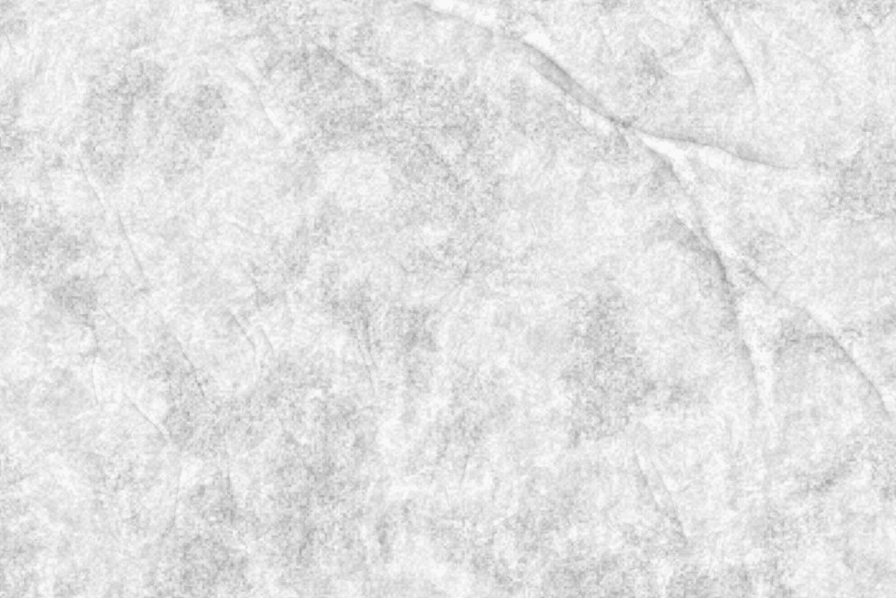
Write a Shadertoy shader that draws this texture.

```glsl
// Pale, roughly trowelled plaster wall with flaky grey patches, curved ridges and scratches.

const float BASE_TONE = 0.929;
const float PATCH_DEPTH = 0.058;
const float FLAKE_DEPTH = 0.042;
const float PIT_DEPTH = 0.070;
const float GRAIN_GAIN = 0.135;
const int SCRATCH_COUNT = 52;

float hash(vec2 p) {
    vec3 q = fract(vec3(p.xyx) * 0.1031);
    q += dot(q, q.yzx + 33.33);
    return fract((q.x + q.y) * q.z);
}

float noise(vec2 p) {
    vec2 cell = floor(p), f = fract(p);
    f = f * f * (3.0 - 2.0 * f);
    float low = mix(hash(cell), hash(cell + vec2(1, 0)), f.x);
    float high = mix(hash(cell + vec2(0, 1)), hash(cell + vec2(1, 1)), f.x);
    return mix(low, high, f.y);
}

float fbm(vec2 p, int octaves) {
    float sum = 0.0, amplitude = 0.5, total = 0.0;
    for (int i = 0; i < octaves; i++) {
        sum += amplitude * noise(p);
        total += amplitude;
        amplitude *= 0.58;
        p = mat2(1.6, 1.2, -1.2, 1.6) * p + 17.3;
    }
    return sum / total;
}

vec2 warp(vec2 p, float frequency, float amount) {
    vec2 offset = vec2(fbm(p * frequency, 3), fbm(p * frequency + 41.7, 3));
    return p + amount * (offset - 0.5);
}

// Height difference towards a light at the upper left.
float emboss(vec2 p, float frequency, float reach) {
    vec2 towardLight = reach * vec2(-0.64, 0.77);
    return fbm(p * frequency, 4) - fbm((p + towardLight) * frequency, 4);
}

// Fold profile: sharp outer edge, soft inner shade, pale lip outside.
float crease(float d, float width) {
    float s = d / width;
    float shade = exp(-abs(s) * (s > 0.0 ? 2.6 : 0.8));
    float lip = exp(-(s - 2.2) * (s - 2.2) * 0.6);
    return 0.4 * lip - shade;
}

// Crease along part of a circle, fading towards both ends.
float arcRidge(vec2 p, vec2 centre, float radius, float middle, float span, float width) {
    vec2 q = p - centre;
    float along = abs(atan(q.y, q.x) - middle);
    float fade = 1.0 - smoothstep(span * 0.55, span, along);
    float broken = smoothstep(0.2, 0.6, noise(p * 11.0 + centre * 9.0));
    return fade * mix(0.35, 1.0, broken) * crease(length(q) - radius, width);
}

// Short bent scratch, dark on one flank and pale on the other.
float scratch(vec2 p, vec2 centre, float angle, float halfLength, float bend, float width) {
    vec2 axis = vec2(cos(angle), sin(angle));
    vec2 q = vec2(dot(p - centre, axis), dot(p - centre, vec2(-axis.y, axis.x)));
    float fade = 1.0 - smoothstep(0.4, 1.0, abs(q.x) / halfLength);
    return fade * crease(q.y - bend * q.x * q.x, width);
}

float scatteredScratches(vec2 p, float aspect) {
    float sum = 0.0;
    for (int i = 0; i < SCRATCH_COUNT; i++) {
        float id = float(i) + 1.0;
        vec2 centre = vec2(hash(vec2(id, 3.1)) * aspect, hash(vec2(id, 7.7)));
        float spread = hash(vec2(id, 12.4)) - 0.5;
        float angle = mix(-1.5, -0.85, smoothstep(0.15, 0.6, centre.y)) + spread * 0.9;
        float halfLength = mix(0.025, 0.10, hash(vec2(id, 19.2)));
        float bend = 5.0 * (hash(vec2(id, 23.9)) - 0.5);
        float strength = mix(0.3, 1.0, hash(vec2(id, 31.6)));
        sum += strength * scratch(p, centre, angle, halfLength, bend, 0.0032);
    }
    return sum;
}

float largeRidges(vec2 p) {
    float sum = arcRidge(p, vec2(0.55, 0.30), 0.71, 0.80, 0.92, 0.0085);
    sum += 0.7 * arcRidge(p, vec2(1.55, 1.95), 1.25, -1.92, 0.27, 0.007);
    sum += 0.6 * arcRidge(p, vec2(0.10, 0.22), 0.83, 0.83, 0.28, 0.006);
    sum += 0.7 * arcRidge(p, vec2(0.72, -0.20), 0.92, 0.78, 0.26, 0.007);
    sum += 0.6 * arcRidge(p, vec2(0.55, 0.62), 0.74, 0.42, 0.17, 0.007);
    return sum + 0.5 * arcRidge(p, vec2(0.05, 0.60), 0.46, 0.35, 0.45, 0.006);
}

void mainImage(out vec4 fragColor, in vec2 fragCoord) {
    vec2 p = fragCoord / iResolution.y;
    float aspect = iResolution.x / iResolution.y;
    vec2 bent = warp(p, 9.0, 0.10);

    // Worn patches and smaller hard-edged flakes
    float worn = smoothstep(0.43, 0.64, fbm(bent * 9.0 + 5.0, 6));
    float flake = smoothstep(0.52, 0.60, fbm(warp(p, 15.0, 0.08) * vec2(31.0, 24.0), 4));

    // Trowel relief, coarse and fine
    float relief = 0.26 * emboss(bent, 13.0, 0.0078) + 0.16 * emboss(bent, 36.0, 0.0055);

    // Upright drag marks, strongest near the bottom
    float drag = noise(warp(p, 8.0, 0.04) * vec2(85.0, 9.0)) - 0.5;
    drag *= mix(0.055, 0.015, smoothstep(0.1, 0.7, p.y));

    // Sandy grain and dark pits, rougher inside the worn areas
    float grain = 0.65 * noise(p * 235.0) + 0.35 * noise(p * 130.0 + 9.0) - 0.5;
    grain *= GRAIN_GAIN * mix(0.85, 1.35, worn);
    float pits = smoothstep(0.58, 0.85, noise(p * 165.0 + 23.0)) * mix(0.25, 1.0, worn);

    float tone = BASE_TONE - PATCH_DEPTH * worn - FLAKE_DEPTH * flake - PIT_DEPTH * pits;
    tone += relief + drag + grain;
    tone += 0.19 * largeRidges(warp(p, 5.0, 0.06));
    tone += 0.095 * scatteredScratches(warp(p, 12.0, 0.025), aspect);

    fragColor = vec4(vec3(clamp(tone, 0.6, 0.975)), 1.0);
}
```
